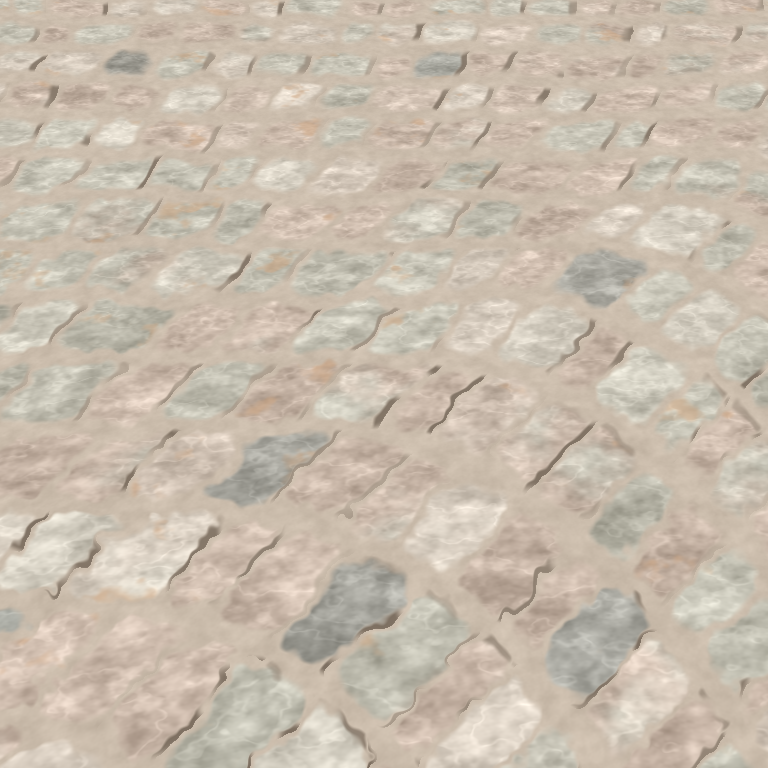
Give the GLSL for this texture, as a WebGL 1 fragment shader.

```glsl
precision highp float;
uniform vec2 u_resolution;

float hash(vec2 p) {
  vec3 q = fract(p.xyx * 0.1031);
  q += dot(q, q.yzx + 33.33);
  return fract((q.x + q.y) * q.z);
}

float noise(vec2 p) {
  vec2 i = floor(p), f = fract(p);
  f = f * f * (3.0 - 2.0 * f);
  return mix(mix(hash(i), hash(i + vec2(1, 0)), f.x),
             mix(hash(i + vec2(0, 1)), hash(i + vec2(1, 1)), f.x), f.y);
}

float fbm(vec2 p) {
  float sum = 0.0, amp = 0.5;
  for (int i = 0; i < 4; i++) {
    sum += amp * noise(p);
    p = mat2(1.6, 1.2, -1.2, 1.6) * p + 7.3;
    amp *= 0.58;
  }
  return sum / 1.056;
}

// Arched courses: x is the level of the course, y how far it has bent down
vec2 archLevel(vec2 p) {
  float c = 0.752 * (1.17 - p.x) - p.y;
  float bend = max((sqrt(max(0.5655 - 5.4 * c, 0.0)) - 0.752) / 2.7, 0.0);
  return vec2(p.y - 1.35 * bend * bend, bend);
}

float jointShift(float column, float row) {
  return 0.42 * hash(vec2(column + 11.0, row * 3.0 + 5.0));
}

vec3 stoneColor(vec2 id, vec2 ground) {
  float tone = hash(id + 31.7), kind = hash(id + 83.1);
  float blotch = fbm(ground * 13.0 + tone * 40.0);
  float grain = fbm(ground * vec2(38.0, 55.0) + kind * 60.0);
  float fine = noise(ground * 170.0);
  vec3 pink = vec3(0.795, 0.722, 0.665);
  vec3 green = vec3(0.755, 0.748, 0.695);
  vec3 pale = vec3(0.835, 0.805, 0.755);
  vec3 slate = vec3(0.595, 0.605, 0.58);
  vec3 col = mix(pink, green, smoothstep(0.45, 0.65, kind + 0.5 * (blotch - 0.5)));
  col = mix(col, pale, 0.75 * smoothstep(0.72, 0.95, tone));
  col = mix(col, slate, 0.85 * step(0.945, hash(id + 57.3)));
  col += 0.06 * (tone - 0.5) + 0.13 * (blotch - 0.5);
  col += 0.36 * (grain - 0.5) + 0.07 * (fine - 0.5);

  // Pale veins and rusty stains
  float vein = 1.0 - abs(2.0 * fbm(ground * vec2(22.0, 34.0) + 9.0) - 1.0);
  col += 0.055 * smoothstep(0.88, 1.0, vein);
  float rust = smoothstep(0.64, 0.78, fbm(ground * 20.0 + 51.0)) * step(0.5, hash(id + 4.4));
  return mix(col, vec3(0.80, 0.63, 0.48), 0.55 * rust);
}

void main() {
  vec2 p = gl_FragCoord.xy / u_resolution;
  p.y = 1.0 - p.y;
  float px = 1.0 / min(u_resolution.x, u_resolution.y);

  // Ground plane in perspective, leaning to the right
  float depth = p.y + 0.8;
  float lean = p.y * p.y / (p.y + 0.2);
  vec2 ground = vec2(p.x + lean, 2.0) / depth;

  // Uneven hand-cut edges
  vec2 rough = vec2(noise(p * 23.0), noise(p * 23.0 + 40.0)) - 0.5;
  rough += 0.6 * (vec2(noise(p * 70.0), noise(p * 70.0 + 90.0)) - 0.5);
  vec2 q = p + 0.013 * depth * rough;

  // Course and stone indices
  vec2 arch = archLevel(q);
  float scale = arch.x + 0.8;
  float course = 19.0 / scale;
  float row = floor(course);
  float width = 1.45 / (row + 0.5);
  float along = (q.x + q.y * q.y / (q.y + 0.2)) / width + 5.0 * hash(vec2(row, 2.0));
  float column = floor(along);
  column -= step(along, column + jointShift(column, row));
  vec2 id = vec2(column, row);

  // Distances to the sides of the stone
  float left = (along - column - jointShift(column, row)) * width * 0.72;
  float right = (column + 1.0 + jointShift(column + 1.0, row) - along) * width * 0.72;
  float rowHeight = scale * scale / 19.0;
  float top = (1.0 - fract(course)) * rowHeight;
  float bottom = fract(course) * rowHeight;
  float sides = min(left, right), ends = min(top, bottom);
  vec2 inset = vec2(sides - 0.003 * scale, ends - 0.0065 * scale);
  float corner = 0.014 * scale;
  float inside = corner - length(max(corner - inset, 0.0));

  // Sandy mortar and stones
  vec3 mortar = vec3(0.795, 0.738, 0.672) + 0.12 * (fbm(ground * 75.0) - 0.5);
  float cover = smoothstep(-0.002 - px, 0.004 + px, inside);
  vec3 col = mix(mortar, stoneColor(id, ground), cover);
  col += 0.025 * cover * (1.0 - smoothstep(0.003, 0.012, min(left, bottom)));

  // Broken shadows in the joints, also on the far ends of bent courses
  float broken = smoothstep(0.32, 0.6, noise(p * 26.0 + 17.0));
  float strength = smoothstep(0.25, 0.9, hash(id + 19.9)) * broken;
  float sideGap = 1.0 - smoothstep(0.0015, 0.004 + px, abs(right - 0.0025));
  sideGap *= smoothstep(0.006, 0.013, ends);
  float endGap = 1.0 - smoothstep(0.001, 0.004 + px, abs(top - 0.0065 * scale));
  endGap *= 0.75 * smoothstep(0.12, 0.35, arch.y) * smoothstep(0.006, 0.014, sides);
  col = mix(col, vec3(0.43, 0.375, 0.32), 0.85 * strength * max(sideGap, endGap));

  // Sunlit haze towards the far side
  col = mix(col, vec3(0.81, 0.765, 0.705), 0.18 * (1.0 - p.y));
  gl_FragColor = vec4(clamp(col, 0.0, 1.0), 1.0);
}
```
